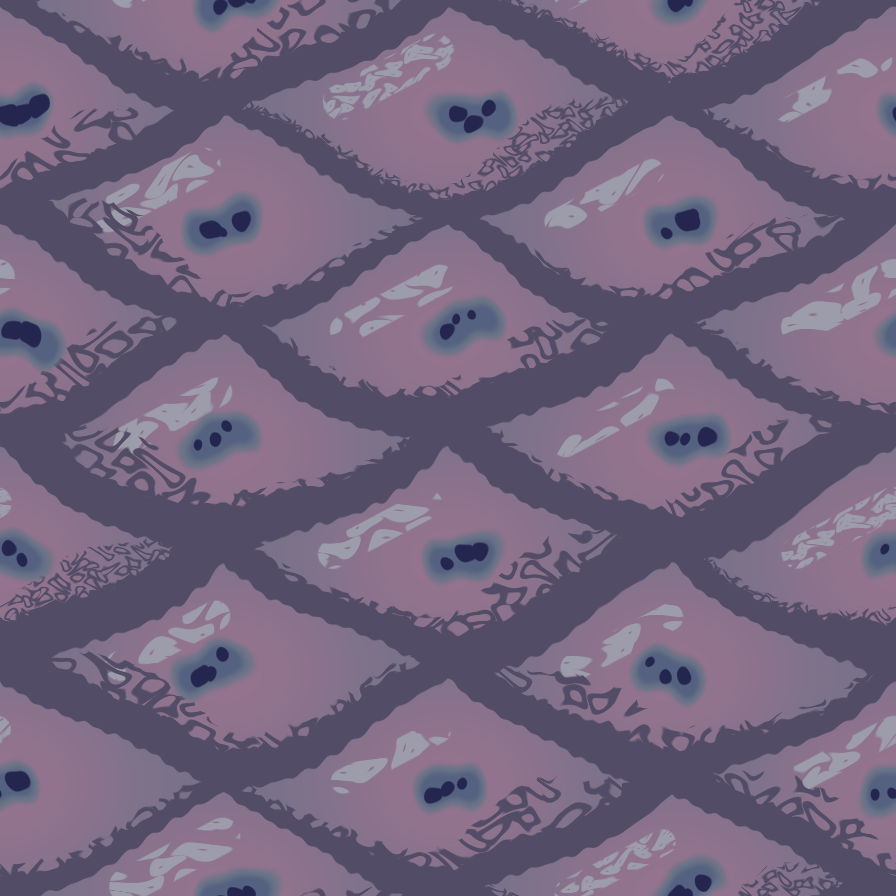
A Shadertoy shader for this pattern:

```glsl
vec2 hash2(vec2 p) {
    return fract(sin(vec2(dot(p, vec2(127.1, 311.7)), dot(p, vec2(269.5, 183.3)))) * 43758.5);
}

// Distance to the nearest scattered point
float cellular(vec2 p) {
    vec2 base = floor(p);
    float nearest = 4.0;
    for (int y = -1; y <= 1; y++)
    for (int x = -1; x <= 1; x++) {
        vec2 g = base + vec2(x, y);
        nearest = min(nearest, length(g + 0.1 + 0.8 * hash2(g) - p));
    }
    return nearest;
}

vec2 swirl(vec2 p) {
    p += 0.30 * sin(p.yx * vec2(2.1, 2.7) + vec2(0.4, 1.9));
    return p + 0.13 * sin(p.yx * vec2(6.3, 5.2) + 2.0);
}

float segment(vec2 p, vec2 a, vec2 b) {
    vec2 d = b - a;
    return length(p - a - d * clamp(dot(p - a, d) / dot(d, d), 0.0, 1.0));
}

float fill(float d) {
    float px = 8.0 / iResolution.y;
    return smoothstep(px, -px, d);
}

void mainImage(out vec4 fragColor, in vec2 fragCoord) {
    vec2 uv = fragCoord / iResolution.xy;
    vec2 grid = uv * vec2(4.0, 8.0);
    vec2 turn = uv * 6.2831853;

    // Sagging, slightly ragged diamond lattice
    vec2 bent = grid;
    bent.y += 0.13 * abs(sin(3.1415927 * grid.x));
    bent.y += 0.06 * sin(3.0 * turn.x + 2.0 * turn.y) + 0.05 * sin(5.0 * turn.y - 2.0 * turn.x + 1.0);
    bent.y += 0.013 * sin(31.0 * turn.x + 9.0 * turn.y) + 0.01 * sin(53.0 * turn.x - 17.0 * turn.y);
    vec2 diag = 2.0 * floor(vec2(bent.x + bent.y, bent.x - bent.y) * 0.5) + 1.0;
    vec2 center = 0.5 * vec2(diag.x + diag.y, diag.x - diag.y);
    vec2 id = mod(center, vec2(4.0, 8.0));
    vec2 r1 = hash2(id + 3.0), r2 = hash2(id + 17.0), r3 = hash2(id + 41.0);

    vec2 local = bent - center;
    vec2 q = (grid - center) * vec2(2.0, 1.0);
    float lower = 1.0 - abs(local.x) + local.y;
    float upper = 1.0 - abs(local.x) - local.y;
    float side = r1.x < 0.3 ? -1.0 : 1.0;
    float fine = r3.x > 0.86 ? 2.2 : 1.0;

    // Flesh, greyer toward the corners
    float fade = smoothstep(0.25, 1.55, length(q * vec2(0.9, 1.1)));
    vec3 col = mix(vec3(0.575, 0.45, 0.555), vec3(0.475, 0.445, 0.54), fade);

    // Shadow band with curled strokes above it
    vec2 curlPos = swirl(q * vec2(3.2, 4.2) * fine + 31.0 * r2);
    float curl = cellular(curlPos);
    float band = 0.24 + 0.16 * r1.y + 0.11 * side * local.x + 0.1 * (curl - 0.4);
    float bump = (local.x - side * 0.38) / 0.3;
    float reach = band + 0.07 + 0.38 * exp(-bump * bump);
    float strokes = max((abs(curl - 0.34) - 0.105) / (3.7 * fine), lower - reach);
    float shade = min(min(lower - band, strokes), upper - 0.03);
    col = mix(col, vec3(0.32, 0.30, 0.40), fill(shade));

    // Broken pale glints along the upper left slope
    vec2 slope = mat2(0.9, -0.43, 0.43, 0.9) * q;
    float spot = cellular(swirl(slope * vec2(2.6, 4.6) * fine + 23.0 * r3));
    vec2 shift = vec2(0.2, 0.08) * (r2 - 0.5);
    float streak = segment(q - shift, vec2(-0.95, 0.05), vec2(-0.1, 0.5)) - 0.10 - 0.06 * r2.y;
    float glint = max(streak, (abs(spot - 0.24) - 0.19) / (3.6 * fine));
    glint = max(glint, 0.06 - upper);
    col = mix(col, vec3(0.61, 0.61, 0.67), fill(glint) * (1.0 - fill(shade)));

    // Tilted nucleus with a soft rim
    float tilt = mix(-0.25, 0.65, r3.y);
    vec2 n = q - vec2(0.4, 0.14) * (r1 - 0.5) - vec2(0.08, 0.02);
    n = mat2(cos(tilt), -sin(tilt), sin(tilt), cos(tilt)) * n;
    n.y += 0.035 * sin(9.0 * n.x + 6.0 * r2.x);
    float span = 0.12 + 0.09 * r2.y;
    float body = segment(n, vec2(-span, 0.0), vec2(span, 0.0)) - 0.17;
    body += 0.018 * sin(n.x * 17.0 + 6.0 * r1.y);
    col = mix(col, vec3(0.41, 0.45, 0.53), smoothstep(0.07, -0.015, body));
    col = mix(col, vec3(0.33, 0.38, 0.50), smoothstep(0.0, -0.08, body));

    // Dark nucleoli
    float dots = 1.0;
    for (int i = 0; i < 3; i++) {
        float k = float(i);
        vec2 h = hash2(id + 7.0 * k + 59.0);
        vec2 at = vec2((k - 1.0) * 0.14 + 0.1 * (h.x - 0.5), 0.14 * (h.y - 0.5));
        dots = min(dots, length(n - at) - mix(0.035, 0.105, h.x));
    }
    col = mix(col, vec3(0.14, 0.15, 0.31), fill(dots + 0.008 * sin(n.x * 40.0)));

    fragColor = vec4(col, 1.0);
}
```
